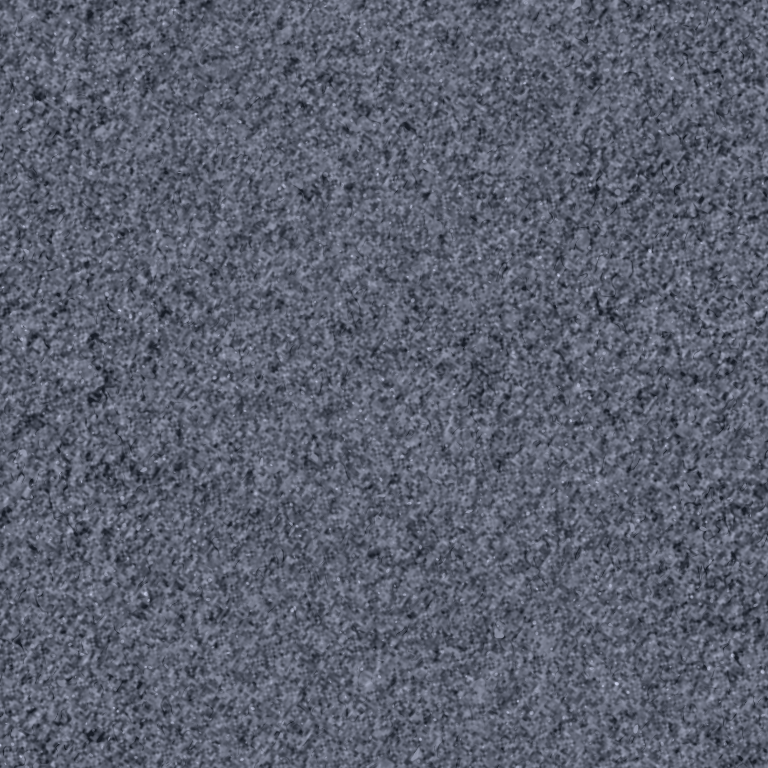
Reproduce this texture procedurally as a three.js fragment shader.

```glsl
varying vec2 vUv;

float hash(vec2 p) {
  vec3 q = fract(vec3(p.xyx) * 0.1031);
  q += dot(q, q.yzx + 33.33);
  return fract((q.x + q.y) * q.z);
}

float noise(vec2 p) {
  vec2 cell = floor(p);
  vec2 f = fract(p);
  f = f * f * (3.0 - 2.0 * f);
  float low = mix(hash(cell), hash(cell + vec2(1.0, 0.0)), f.x);
  float high = mix(hash(cell + vec2(0.0, 1.0)), hash(cell + 1.0), f.x);
  return mix(low, high, f.y);
}

vec2 turn(vec2 p, float angle) {
  float c = cos(angle);
  float s = sin(angle);
  return vec2(c * p.x - s * p.y, s * p.x + c * p.y);
}

float height(vec2 p) {
  return 0.35 * noise(turn(p, 0.5) * 75.0 + 7.0)
       + 0.4 * noise(turn(p, 1.1) * 150.0 + 31.0);
}

// Scattered, stretched stones: x is coverage, y is a random tone
vec2 stones(vec2 p, float density, float minRadius, float maxRadius, float softness) {
  vec2 cell = floor(p);
  vec2 result = vec2(0.0);
  for (int j = -1; j <= 1; j++) {
    for (int i = -1; i <= 1; i++) {
      vec2 id = cell + vec2(float(i), float(j));
      float pick = hash(id + 11.3);
      float size = hash(id + 47.7);
      vec2 center = id + vec2(hash(id + 3.1), hash(id + 71.9));
      vec2 offset = turn(p - center, 6.28 * hash(id + 23.5));
      offset.y *= 1.0 + 0.7 * hash(id + 59.2);
      float radius = mix(minRadius, maxRadius, size * size);
      float cover = 1.0 - smoothstep(radius - softness, radius + softness, length(offset));
      cover *= step(pick, density);
      if (cover > result.x) result = vec2(cover, hash(id + 91.4));
    }
  }
  return result;
}

// Short dark strokes along the level lines of a stretched noise
float cracks(vec2 p, vec2 scale, float angle, float threshold) {
  vec2 q = turn(p, angle) * scale;
  float line = 1.0 - smoothstep(0.03, 0.2, abs(noise(q) - 0.5));
  float patches = noise(turn(p, 0.8) * scale.y * 1.5 + 53.0);
  return line * smoothstep(threshold, threshold + 0.2, patches);
}

void main() {
  vec2 p = vUv + 2.0;
  vec2 warp = vec2(noise(p * 110.0), noise(p * 110.0 + 40.0)) - 0.5;
  vec2 bent = p + 0.008 * warp;

  // Rougher surface towards the sides
  float rough = 0.8 + 0.3 * smoothstep(0.15, 0.5, abs(vUv.x - 0.5))
              + 0.3 * (noise(p * 6.0) - 0.5);

  // Mottled base and fine grain
  float tone = 0.372;
  tone += 0.025 * (noise(p * 9.0) - 0.5);
  tone += 0.04 * (noise(turn(p, 0.3) * 48.0) - 0.5);
  tone += 0.09 * (noise(turn(p, 0.9) * 120.0) - 0.5);
  tone += 0.29 * (noise(turn(p, 0.6) * 275.0) - 0.5);

  // Angular grit
  vec2 grit = stones(bent * 88.0, 0.5, 0.15, 0.5, 0.1);
  tone += 0.1 * grit.x * (grit.y - 0.45);

  // Flat pale pebbles
  vec2 pebble = stones(bent * 36.0, 0.22, 0.14, 0.42, 0.06);
  tone = mix(tone, 0.385 + 0.09 * pebble.y + 0.45 * (tone - 0.37), 0.75 * pebble.x);

  // Relief lit from the upper left
  float relief = height(p) - height(p + vec2(-0.0022, 0.0018));
  tone += 0.6 * rough * relief * (1.0 - 0.6 * pebble.x);

  // Crevices
  float dark = cracks(bent, vec2(88.0, 42.0), -0.35, 0.6);
  dark = max(dark, 0.85 * cracks(bent + 5.0, vec2(140.0, 72.0), 0.4, 0.58));
  tone -= 0.15 * rough * dark * (1.0 - 0.7 * pebble.x);

  // Bright mineral specks, fine and coarse
  vec2 fleck = stones(p * 135.0, 0.13, 0.18, 0.42, 0.15);
  tone += fleck.x * (0.05 + 0.19 * fleck.y * fleck.y);
  vec2 chip = stones(bent * 52.0, 0.045, 0.1, 0.27, 0.07);
  tone = mix(tone, 0.47 + 0.2 * chip.y, 0.75 * chip.x);

  tone = clamp(tone, 0.09, 0.8);
  gl_FragColor = vec4(tone, tone + 0.02, 1.08 * tone + 0.05, 1.0);
}
```
